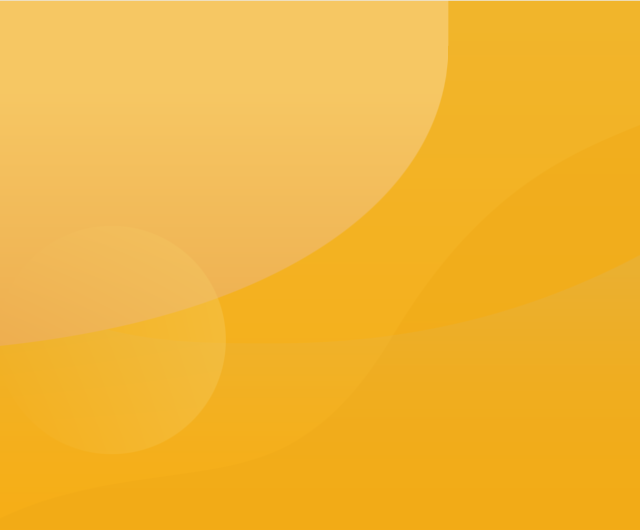
Give the GLSL for this background, as a Shadertoy shader.

```glsl
// Amber backdrop of soft overlapping waves, a pale curved panel and a translucent disc.
#define ASPECT 1.2075
#define PANEL_RIGHT 0.8459
#define PANEL_SHOULDER 0.9135
#define DISC_CENTER vec2(0.2107, 0.3585)
#define DISC_RADIUS 0.2154
#define DISC_OPACITY 0.36
#define SHADE_OPACITY 0.5
#define HAZE_OPACITY 0.27
#define RIM_HEIGHT 0.0015

const vec3 BASE_TOP = vec3(0.945, 0.710, 0.172);
const vec3 BASE_BOTTOM = vec3(0.965, 0.682, 0.086);
const vec3 SHADE = vec3(0.937, 0.660, 0.085);
const vec3 HAZE = vec3(0.843, 0.718, 0.410);
const vec3 PANEL_TOP = vec3(0.965, 0.780, 0.390);
const vec3 PANEL_BOTTOM = vec3(0.931, 0.682, 0.310);
const vec3 DISC = vec3(0.960, 0.808, 0.400);
const vec3 RIM = vec3(0.925, 0.900, 0.850);

// Antialiased coverage: 1 where d is negative
float cover(float d) {
    float w = max(0.75 * fwidth(d), 1e-5);
    return 1.0 - smoothstep(-w, w, d);
}

// Cubic height between two knots, each (x, height, slope)
float span(float x, vec3 a, vec3 b) {
    float width = b.x - a.x;
    float u = (x - a.x) / width;
    float v = 1.0 - u;
    return v * v * (1.0 + 2.0 * u) * a.y + u * u * (3.0 - 2.0 * u) * b.y
         + width * u * v * (v * a.z - u * b.z);
}

// Tall S-shaped wave rising to the right
float risingWave(float x) {
    vec3 foot = vec3(0.3616, 0.1085, 0.15);
    vec3 bend = vec3(0.7390, 0.3632, 1.68);
    if (x < foot.x) return span(x, vec3(0.0, 0.022, 0.48), foot);
    if (x < bend.x) return span(x, foot, bend);
    return span(x, bend, vec3(1.2075, 0.7642, 0.4));
}

// Shallow bowl-shaped wave
float bowlWave(float x) {
    vec3 low = vec3(0.5189, 0.3522, 0.0);
    if (x < low.x) return span(x, vec3(0.1887, 0.3821, -0.28), low);
    return span(x, low, vec3(1.2075, 0.5189, 0.53));
}

// Lower boundary of the panel, turning vertical at its right side
float panelEdge(float x) {
    float t = sqrt(max(1.0 - x / PANEL_RIGHT, 0.0));
    return PANEL_SHOULDER - t * (0.8019 - t * (0.0849 + 0.1509 * t));
}

void mainImage(out vec4 fragColor, in vec2 fragCoord) {
    vec2 p = fragCoord / iResolution.xy * vec2(ASPECT, 1.0);

    // Base gradient
    vec3 color = mix(BASE_BOTTOM, BASE_TOP, p.y);

    // Deep shade under the rising wave
    float shade = cover(p.y - risingWave(p.x));
    color = mix(color, SHADE, SHADE_OPACITY * shade);

    // Haze under the bowl, fading towards the floor
    float haze = cover(p.y - bowlWave(p.x));
    float hazeFade = smoothstep(-0.15, 0.65, p.y) * 1.15;
    color = mix(color, HAZE, HAZE_OPACITY * haze * min(hazeFade * p.y / 0.5, 1.0));

    // Pale panel
    float panel = cover(panelEdge(p.x) - p.y) * cover(p.x - PANEL_RIGHT);
    float panelLight = clamp((p.y - 0.35) / 0.48, 0.0, 1.0);
    color = mix(color, mix(PANEL_BOTTOM, PANEL_TOP, panelLight), panel);

    // Disc that gains opacity from left to right
    vec2 q = p - DISC_CENTER;
    float disc = cover(length(q) - DISC_RADIUS);
    float discFade = clamp(0.5 + 0.5 * q.x / DISC_RADIUS, 0.0, 1.0);
    color = mix(color, DISC, DISC_OPACITY * disc * discFade);

    // Thin light rim along the top
    color = mix(color, RIM, cover(1.0 - RIM_HEIGHT - p.y));

    fragColor = vec4(color, 1.0);
}
```
